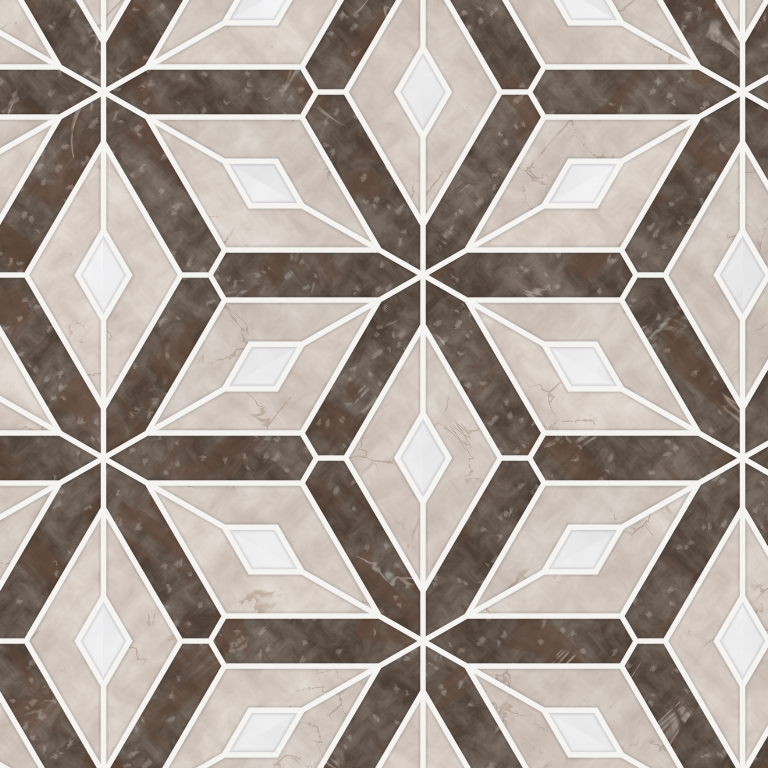
Write a Shadertoy shader that draws this pattern.

```glsl
// Marble mosaic of six-pointed stars: cream rhombi with white diamonds, framed by dark bands and pale joints.

const vec2  STAR_ORIGIN  = vec2(0.5508, 0.6419); // one star centre on the canvas
const float STAR_SPACING = 0.4766;               // distance between neighbouring stars
const float STRETCH_X    = 1.008;                // slight horizontal stretch of the lattice
// Lengths below are in units of the star spacing.
const float RHOMB_HALF   = 0.3634;               // half long axis of a cream rhombus
const float DIAMOND_HALF = 0.122;                // half long axis of a white diamond
const float JOINT_HALF   = 0.0074;               // half width of a joint
const float SHADE_WIDTH  = 0.010;                // soft shade beside the joints
const float TILE_VARIATION = 0.05;

const vec3 JOINT      = vec3(0.96, 0.955, 0.945);
const vec3 WHITE      = vec3(0.925, 0.925, 0.93);
const vec3 CREAM_DEEP = vec3(0.775, 0.725, 0.69);
const vec3 CREAM_PALE = vec3(0.875, 0.845, 0.815);
const vec3 CRACK      = vec3(0.62, 0.53, 0.46);
const vec3 DARK_DEEP  = vec3(0.305, 0.255, 0.22);
const vec3 DARK_PALE  = vec3(0.475, 0.43, 0.395);
const vec3 RUST       = vec3(0.37, 0.27, 0.21);
const vec3 VEIN       = vec3(0.74, 0.71, 0.68);

const float ROOT3 = 1.7320508;

vec2 hash2(vec2 p) {
    return fract(sin(vec2(dot(p, vec2(127.1, 311.7)), dot(p, vec2(269.5, 183.3)))) * 43758.5);
}

// Layered, warped sines; roughly -0.8 to 0.8.
float clouds(vec2 p) {
    float sum = 0.0, amp = 0.5;
    for (int i = 0; i < 5; i++) {
        p += 0.7 * sin(p.yx * 1.3 + float(i));
        sum += amp * sin(p.x) * sin(p.y);
        p = mat2(0.8, 0.6, -0.6, 0.8) * p * 1.9;
        amp *= 0.6;
    }
    return sum;
}

// Cellular noise: nearest distance, second distance, random value of the cell.
vec3 cells(vec2 p) {
    vec2 base = floor(p);
    vec3 result = vec3(9.0, 9.0, 0.0);
    for (int y = -1; y <= 1; y++)
    for (int x = -1; x <= 1; x++) {
        vec2 c = base + vec2(x, y);
        vec2 h = hash2(c);
        float d = length(c + h - p);
        if (d < result.x) result = vec3(d, result.x, fract(h.x * 7.3 + h.y * 3.1));
        else result.y = min(result.y, d);
    }
    return result;
}

vec3 creamMarble(vec2 p) {
    float tone = 0.5 + 0.55 * clouds(p * 11.0) + 0.3 * clouds(p * 47.0 + 5.0);
    vec3 col = mix(CREAM_DEEP, CREAM_PALE, clamp(tone, 0.0, 1.0));
    vec3 c = cells(p * 8.0 + 0.35 * clouds(p * 16.0));
    float crack = 1.0 - smoothstep(0.01, 0.06, c.y - c.x);
    crack *= smoothstep(0.1, 0.45, clouds(p * 9.0 + 3.0));
    return mix(col, CRACK, 0.45 * crack);
}

vec3 darkMarble(vec2 p) {
    float tone = 0.5 + 0.6 * clouds(p * 15.0) + 0.4 * clouds(p * 60.0 + 2.0);
    vec3 col = mix(DARK_DEEP, DARK_PALE, clamp(tone, 0.0, 1.0));
    col = mix(col, RUST, 0.55 * smoothstep(0.1, 0.5, clouds(p * 12.0 + 8.0)));
    // Pale chips and wispy veins
    vec3 c = cells(p * 34.0 + 0.5 * clouds(p * 50.0));
    float chip = step(0.82, c.z) * (1.0 - smoothstep(0.1, 0.42, c.x));
    col = mix(col, VEIN, 0.38 * chip);
    float vein = 1.0 - smoothstep(0.0, 0.07, abs(clouds(p * 5.0 + 1.0)));
    vein *= smoothstep(0.15, 0.5, clouds(p * 10.0 + 6.0));
    return mix(col, VEIN, 0.6 * vein);
}

// Signed distance to a 60 degree rhombus side; q lies in its first quadrant.
float rhombus(vec2 q, float halfLong) {
    return dot(q, vec2(0.5, 0.5 * ROOT3)) - 0.5 * halfLong;
}

void mainImage(out vec4 fragColor, in vec2 fragCoord) {
    vec2 uv = fragCoord / iResolution.xy;
    vec2 p = (uv - STAR_ORIGIN) / (STAR_SPACING * vec2(STRETCH_X, 1.0));
    float pixel = 1.0 / (iResolution.y * STAR_SPACING);

    // Closest rhombus among the three axis directions of the star lattice
    vec2 local = vec2(0.0), along = vec2(0.0);
    float best = 9.0;
    for (int k = 0; k < 3; k++) {
        float angle = radians(30.0 + 60.0 * float(k));
        vec2 axis = vec2(cos(angle), sin(angle));
        vec2 t = vec2(dot(p, axis), dot(p, vec2(-axis.y, axis.x)));
        float row = round(t.y / (0.5 * ROOT3));
        t -= vec2(0.5 + 0.5 * row, 0.5 * ROOT3 * row);
        t.x -= round(t.x);
        float d = rhombus(abs(t), 0.5);
        if (d < best) { best = d; local = t; along = axis; }
    }
    vec2 across = vec2(-along.y, along.x);
    vec2 side = vec2(local.x < 0.0 ? -1.0 : 1.0, local.y < 0.0 ? -1.0 : 1.0);
    vec2 q = abs(local);
    float outer = rhombus(q, RHOMB_HALF);
    float inner = rhombus(q, DIAMOND_HALF);

    // Each stone gets its own cut: dark bands span two rhombi, cream halves split on the long axis
    vec2 center = p - along * local.x - across * local.y;
    vec2 grid = vec2(ROOT3 / 12.0, 0.25);
    vec2 bandMiddle = center + along * side.x * 0.25 + across * side.y * ROOT3 / 12.0;
    vec2 id = outer > 0.0 ? round(bandMiddle / grid) : round(center / grid) + 0.31 * side.y;
    vec2 cut = hash2(id);
    vec2 stone = p + 20.0 * cut;

    // Joints
    float joint = min(abs(outer), abs(inner));
    if (q.x > DIAMOND_HALF) joint = min(joint, q.y);
    if (q.y > RHOMB_HALF / ROOT3) joint = min(joint, q.x);

    vec3 col;
    if (outer > 0.0) col = darkMarble(stone);
    else if (inner > 0.0) col = creamMarble(stone);
    else col = WHITE + 0.025 * clouds(stone * 14.0);
    col *= 1.0 + TILE_VARIATION * (cut.y - 0.5);
    col *= 1.0 - 0.1 * (1.0 - smoothstep(0.0, SHADE_WIDTH, joint - JOINT_HALF));

    float mask = clamp((JOINT_HALF - joint) / pixel + 0.5, 0.0, 1.0);
    fragColor = vec4(mix(col, JOINT, mask), 1.0);
}
```
